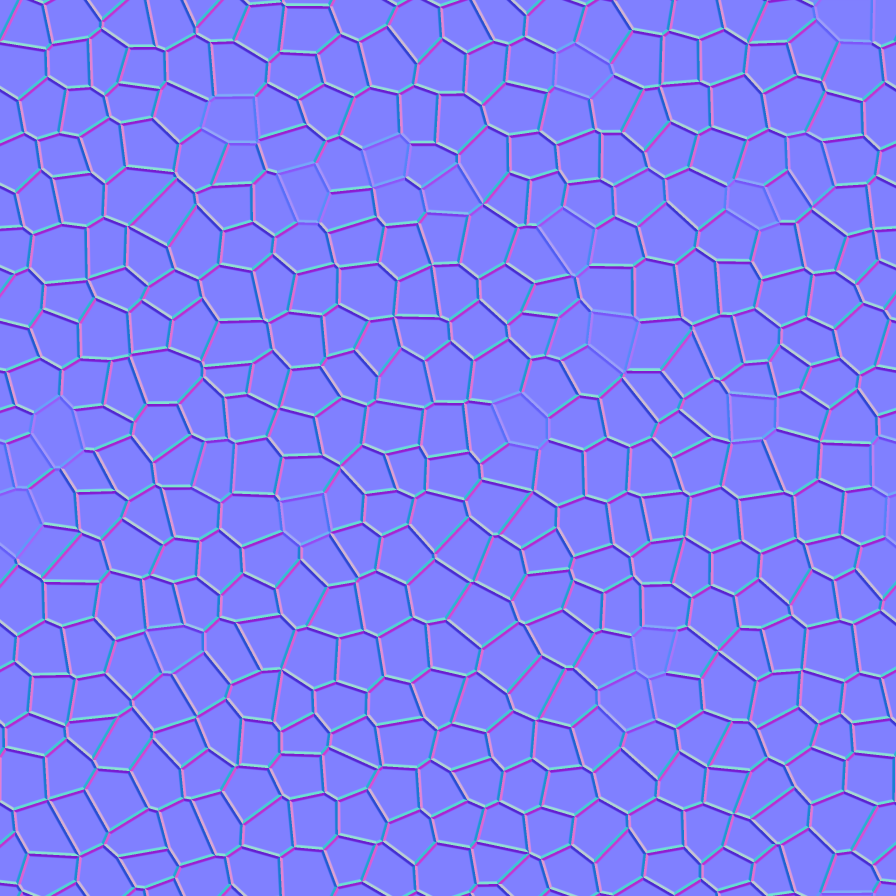
This texture map is drawn by a Shadertoy shader. Its source:

```glsl
const vec2 GRID = vec2(19.0, 20.0);   // cells across and up
const float JITTER = 0.72;            // seed scatter inside a cell
const float RIDGE_HALF_WIDTH = 0.0028;
const float RIDGE_SLOPE = 1.25;
const float WORN_STRENGTH = 0.28;     // slope left on worn ridges
const int SAMPLES = 3;                // per axis, for smooth edges

vec2 hash2(vec2 p) {
    vec3 q = fract(vec3(p.xyx) * vec3(0.1031, 0.1030, 0.0973));
    q += dot(q, q.yzx + 33.33);
    return fract((q.xx + q.yz) * q.zy);
}

// Seed point of a cell, rows staggered like bricks, repeating at the borders
vec2 cellSeed(vec2 cell, vec2 grid, float jitter) {
    vec2 scatter = jitter * (hash2(mod(cell, grid) + 11.0) - 0.5);
    float stagger = 0.5 * mod(cell.y, 2.0) - 0.25;
    return (cell + 0.5 + scatter + vec2(stagger, 0.0)) / grid;
}

// Relief of a cell: low for the few worn ones, otherwise 1
float cellRelief(vec2 cell, vec2 grid) {
    float wear = hash2(mod(cell, grid) + 71.0).x;
    return mix(WORN_STRENGTH, 1.0, smoothstep(0.03, 0.08, wear));
}

vec2 nearestCell(vec2 p, vec2 grid, float jitter) {
    vec2 base = floor(p * grid);
    vec2 nearest = base;
    float best = 1e9;
    for (int y = -1; y <= 1; y++)
    for (int x = -1; x <= 1; x++) {
        vec2 cell = base + vec2(x, y);
        vec2 toSeed = cellSeed(cell, grid, jitter) - p;
        float d = dot(toSeed, toSeed);
        if (d < best) {
            best = d;
            nearest = cell;
        }
    }
    return nearest;
}

// xy: direction away from the closest border, z: distance to it, w: relief
vec4 cellBorder(vec2 p, vec2 grid, float jitter) {
    vec2 own = nearestCell(p, grid, jitter);
    vec2 ownSeed = cellSeed(own, grid, jitter);
    vec2 neighbour = own;
    vec3 border = vec3(0.0, 0.0, 1e9);
    for (int y = -2; y <= 2; y++)
    for (int x = -2; x <= 2; x++) {
        if (x == 0 && y == 0) continue;
        vec2 cell = own + vec2(x, y);
        vec2 seed = cellSeed(cell, grid, jitter);
        vec2 inward = normalize(ownSeed - seed);
        float d = dot(p - 0.5 * (ownSeed + seed), inward);
        if (d < border.z) {
            border = vec3(inward, d);
            neighbour = cell;
        }
    }
    return vec4(border, min(cellRelief(own, grid), cellRelief(neighbour, grid)));
}

// Surface normal of the raised borders
vec3 ridgeNormal(vec4 border, float halfWidth, float slope) {
    float flank = 1.0 - smoothstep(0.65 * halfWidth, 1.35 * halfWidth, border.z);
    return normalize(vec3(border.xy * slope * flank * border.w, 1.0));
}

void mainImage(out vec4 fragColor, in vec2 fragCoord) {
    vec3 color = vec3(0.0);
    for (int j = 0; j < SAMPLES; j++)
    for (int i = 0; i < SAMPLES; i++) {
        vec2 offset = (vec2(i, j) + 0.5) / float(SAMPLES) - 0.5;
        vec2 p = (fragCoord + offset) / iResolution.xy;
        vec4 border = cellBorder(p, GRID, JITTER);
        color += 0.5 + 0.5 * ridgeNormal(border, RIDGE_HALF_WIDTH, RIDGE_SLOPE);
    }
    fragColor = vec4(color / float(SAMPLES * SAMPLES), 1.0);
}
```
